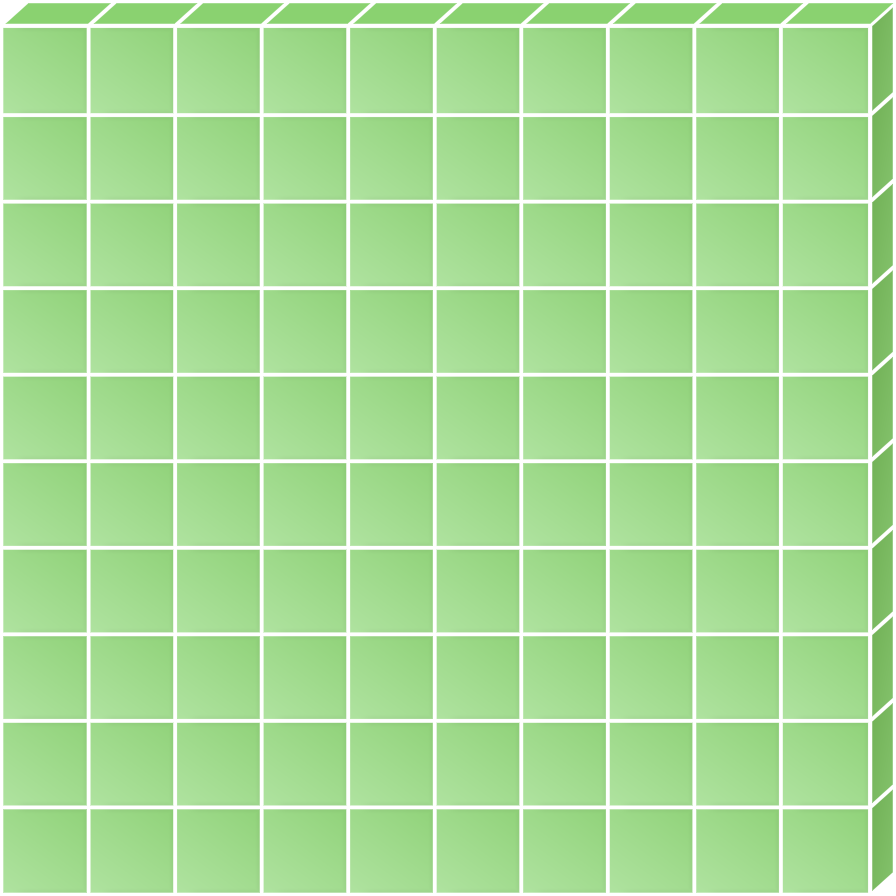
This pattern is drawn by a Shadertoy shader. Its source:

```glsl
const float COUNT = 10.0;          // cells across and down
const float PITCH = 0.09658;       // spacing of the dividers
const float ORIGIN = 0.0023;       // start of the divider grid
const float LINE = 0.0043;         // divider width
const float FACE_LO = 0.0037;      // visible extent of the front face
const float FACE_HI = 0.9688;
const float CORNER = 0.9712;       // where the three faces meet
const float SIDE_LO = 0.9735;      // visible extent of the side faces
const float SIDE_HI = 0.9964;
const float SLOPE = 0.9;           // rise over run of the receding edges
const float RIM_WIDTH = 0.006;
const float RIM_SHADE = 0.035;

const vec3 WHITE = vec3(1.0);
const vec3 CELL_LIGHT = vec3(0.69, 0.89, 0.63);
const vec3 CELL_DARK = vec3(0.565, 0.825, 0.475);
const vec3 TOP_COLOR = vec3(0.54, 0.825, 0.44);
const vec3 RIGHT_LIGHT = vec3(0.51, 0.755, 0.415);
const vec3 RIGHT_DARK = vec3(0.45, 0.70, 0.345);

// Distances are positive inside a shape.
float interval(float v, float lo, float hi) {
    return min(v - lo, hi - v);
}

// One axis of the cells, cut by inner dividers; scale converts
// sheared distances to perpendicular ones.
float cellSpan(float v, float scale) {
    float k = clamp(round((v - ORIGIN) / PITCH), 1.0, COUNT - 1.0);
    float gap = abs(v - ORIGIN - k * PITCH) * scale - 0.5 * LINE;
    return min(interval(v, FACE_LO, FACE_HI) * scale, gap);
}

// Position within a cell, from 0 to 1.
vec2 cellCoord(vec2 p) {
    vec2 g = (p - ORIGIN) / PITCH;
    return clamp(g - clamp(floor(g), 0.0, COUNT - 1.0), 0.0, 1.0);
}

float coverage(float d) {
    float aa = 0.7 / iResolution.y;
    return smoothstep(-aa, aa, d);
}

vec3 frontColor(vec2 p, float d) {
    vec2 c = cellCoord(p);
    vec3 color = mix(CELL_LIGHT, CELL_DARK, dot(c, vec2(0.42, 0.58)));
    float rim = 1.0 - smoothstep(0.0, RIM_WIDTH, d);
    float side = smoothstep(0.1, 0.3, c.x);
    return color * (1.0 - RIM_SHADE * rim * side);
}

void mainImage(out vec4 fragColor, in vec2 fragCoord) {
    vec2 p = fragCoord / iResolution.xy;

    // Slide the side faces back along the receding edges.
    float topX = p.x - (p.y - CORNER) / SLOPE;
    float rightY = p.y - (p.x - CORNER) * SLOPE;
    float topScale = SLOPE * inversesqrt(1.0 + SLOPE * SLOPE);
    float rightScale = inversesqrt(1.0 + SLOPE * SLOPE);

    float front = min(cellSpan(p.x, 1.0), cellSpan(p.y, 1.0));
    float top = min(cellSpan(topX, topScale), interval(p.y, SIDE_LO, SIDE_HI));
    float right = min(cellSpan(rightY, rightScale), interval(p.x, SIDE_LO, SIDE_HI));

    // Side shading lightens away from the corner and down each cell.
    float depth = (p.x - SIDE_LO) / (SIDE_HI - SIDE_LO);
    float fall = 1.0 - cellCoord(vec2(rightY)).y;
    vec3 rightColor = mix(RIGHT_DARK, RIGHT_LIGHT, clamp(0.5 * (depth + fall), 0.0, 1.0));

    // Compose the block.
    vec3 color = WHITE;
    color = mix(color, TOP_COLOR, coverage(top));
    color = mix(color, rightColor, coverage(right));
    color = mix(color, frontColor(p, front), coverage(front));
    fragColor = vec4(color, 1.0);
}
```
